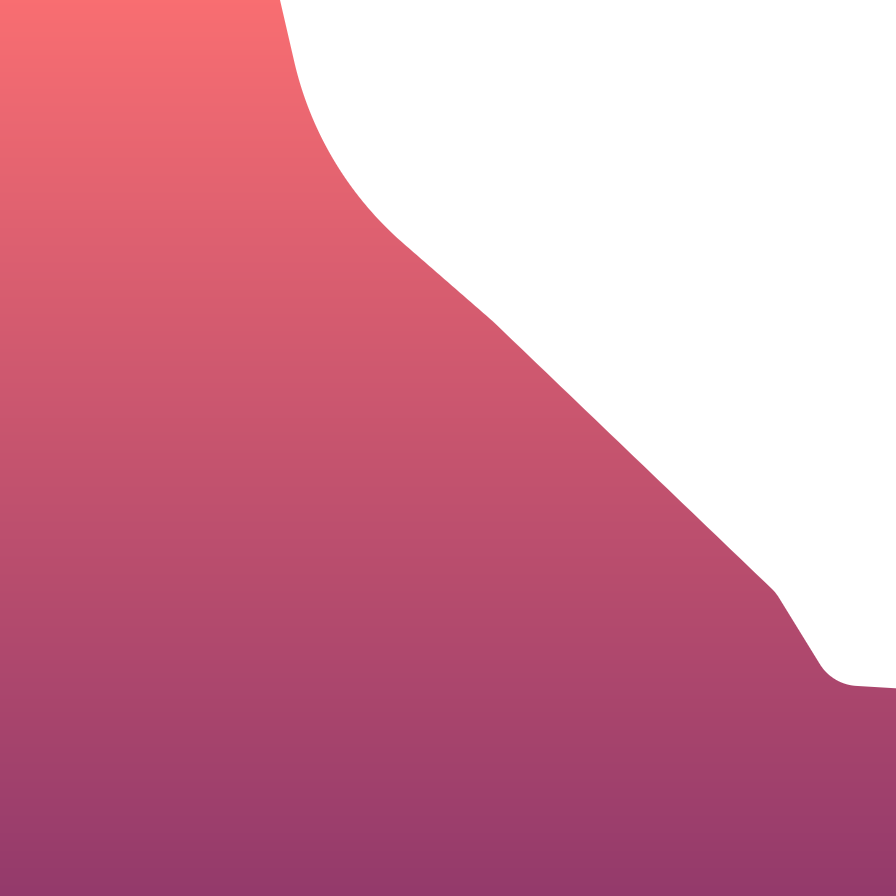
Write a three.js fragment shader that draws this background.

```glsl
// Coral-to-plum vertical gradient slope with rounded bends against a white sky.

#define TOP_COLOR vec3(0.973, 0.430, 0.445)
#define BOTTOM_COLOR vec3(0.578, 0.227, 0.420)
#define CREST vec2(0.3125, 1.0)
#define HOLLOW vec2(0.3564, 0.8100)
#define BEND vec2(0.5495, 0.6419)
#define SHOULDER vec2(0.8659, 0.3385)
#define FOOT vec2(0.9290, 0.2361)
#define SHORE vec2(1.0, 0.2318)
#define HOLLOW_RADIUS 0.383
#define FOOT_RADIUS 0.0515

varying vec2 vUv;

// Line from a to b as (normal, offset); the normal points to the right of travel.
vec3 lineThrough(vec2 a, vec2 b) {
  vec2 dir = normalize(b - a);
  vec2 normal = vec2(dir.y, -dir.x);
  return vec3(normal, -dot(normal, a));
}

// Intersection of two half-planes with a circular corner;
// c is the cosine of the angle between their normals.
float roundIntersect(float a, float b, float c, float radius) {
  vec2 u = vec2(a, b) + radius;
  if (min(u.x - c * u.y, u.y - c * u.x) <= 0.0) return max(a, b);
  return sqrt((dot(u, u) - 2.0 * c * u.x * u.y) / (1.0 - c * c)) - radius;
}

float roundUnion(float a, float b, float c, float radius) {
  return -roundIntersect(-a, -b, c, radius);
}

// Signed distance to the sky: negative in the sky, positive in the slope.
float skyDistance(vec2 p) {
  vec3 cliff = lineThrough(CREST, HOLLOW);
  vec3 upper = lineThrough(HOLLOW, BEND);
  vec3 middle = lineThrough(BEND, SHOULDER);
  vec3 lower = lineThrough(SHOULDER, FOOT);
  vec3 ground = lineThrough(FOOT, SHORE);
  vec3 q = vec3(p, 1.0);

  // Outward bends first, then the two inward hollows
  float d = roundUnion(dot(middle, q), dot(lower, q), dot(middle.xy, lower.xy), FOOT_RADIUS);
  d = min(d, dot(upper, q));
  d = roundIntersect(dot(cliff, q), d, dot(cliff.xy, upper.xy), HOLLOW_RADIUS);
  return roundIntersect(d, dot(ground, q), dot(lower.xy, ground.xy), FOOT_RADIUS);
}

void main() {
  vec3 slopeColor = mix(BOTTOM_COLOR, TOP_COLOR, vUv.y);
  float pixel = fwidth(vUv.y);
  float coverage = clamp(0.5 + skyDistance(vUv) / pixel, 0.0, 1.0);
  gl_FragColor = vec4(mix(vec3(1.0), slopeColor, coverage), 1.0);
}
```
